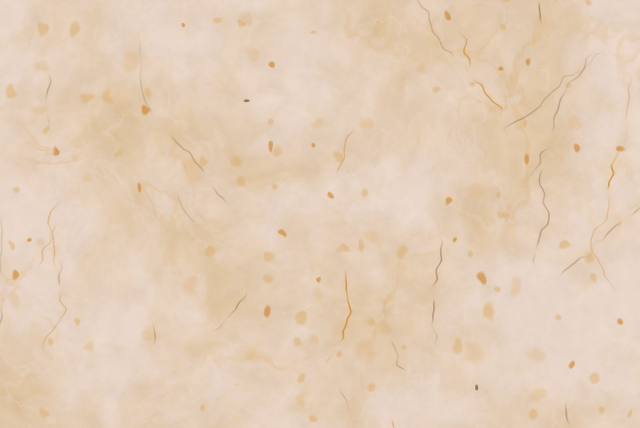
A Shadertoy shader for this texture:

```glsl
// Polished cream marble: warped fractal noise clouds a pale pink ground with tan.
// Ridged noise adds ochre webs, a jittered grid scatters rusty spots,
// and a loop of wandering lines draws the fine, mostly upright cracks.

const vec3 PALE  = vec3(0.912, 0.838, 0.785);
const vec3 TAN   = vec3(0.865, 0.752, 0.605);
const vec3 OCHRE = vec3(0.860, 0.680, 0.430);
const vec3 RUST  = vec3(0.800, 0.530, 0.200);
const vec3 CRACK = vec3(0.580, 0.470, 0.350);
const int CRACK_COUNT = 26;

float hash(vec2 p) {
    vec3 q = fract(vec3(p.xyx) * 0.1031);
    q += dot(q, q.yzx + 33.33);
    return fract((q.x + q.y) * q.z);
}

vec2 hash2(vec2 p) {
    return vec2(hash(p), hash(p + vec2(41.7, 17.3)));
}

float noise(vec2 p) {
    vec2 cell = floor(p), f = fract(p);
    f = f * f * (3.0 - 2.0 * f);
    float low  = mix(hash(cell), hash(cell + vec2(1, 0)), f.x);
    float high = mix(hash(cell + vec2(0, 1)), hash(cell + vec2(1, 1)), f.x);
    return mix(low, high, f.y);
}

// Fractal noise, scaled to stay within 0..1
float fbm(vec2 p, float gain) {
    float sum = 0.0, total = 0.0, amp = 1.0;
    for (int i = 0; i < 6; i++) {
        sum += amp * noise(p);
        total += amp;
        amp *= gain;
        p = mat2(1.6, 1.2, -1.2, 1.6) * p + 19.1;
    }
    return sum / total;
}

// Thin lines where fractal noise crosses its middle value
float web(vec2 p, float width) {
    return 1.0 - smoothstep(0.0, width, abs(fbm(p, 0.5) - 0.5));
}

// Irregular soft spots, at most one per grid cell
float spots(vec2 p, float cellSize, float share, float radius, float seed) {
    p += 0.014 * (vec2(noise(p * 45.0), noise(p * 45.0 + 70.0)) - 0.5);
    vec2 cell = floor(p / cellSize);
    vec2 rnd = hash2(cell + seed);
    vec2 center = (cell + 0.25 + 0.5 * rnd) * cellSize;
    float size = radius * mix(0.45, 1.0, hash(cell + seed + 5.0));
    vec2 stretch = vec2(1.0, mix(0.6, 1.25, rnd.x));
    float d = length((p - center) * stretch);
    float present = step(hash(cell + seed + 9.0), share);
    return present * (1.0 - smoothstep(size * 0.4, size, d));
}

// Coverage of one wandering crack in x, its stained border in y
vec2 crack(vec2 p, vec2 start, float angle, float span, float seed) {
    float c = cos(angle), s = sin(angle);
    vec2 q = mat2(c, s, -s, c) * (p - start);
    float along = q.y / span;
    float wander = 0.060 * (noise(vec2(q.y * 9.0, seed)) - 0.5)
                 + 0.018 * (noise(vec2(q.y * 45.0, seed + 7.0)) - 0.5);
    float d = abs(q.x - wander);
    float ends = smoothstep(0.0, 0.15, along) * (1.0 - smoothstep(0.8, 1.0, along));
    float breaks = smoothstep(0.25, 0.7, noise(vec2(q.y * 24.0, seed + 13.0)));
    float soft = max(0.0032, 1.0 / iResolution.y);
    float line = 1.0 - smoothstep(0.0003, 0.0003 + soft, d);
    return ends * vec2(line * breaks, exp(-d / 0.009));
}

void mainImage(out vec4 fragColor, in vec2 fragCoord) {
    vec2 p = fragCoord / iResolution.y;
    float aspect = iResolution.x / iResolution.y;

    // Clouded ground, a little warmer toward the left
    vec2 warp = vec2(fbm(p * 4.0 + 3.0, 0.5), fbm(p * 4.0 + 31.0, 0.5)) - 0.5;
    vec2 w = p + 0.18 * warp;
    float cloud = fbm(w * 3.2 + 8.0, 0.65) - 0.5;
    float mottle = fbm(w * 13.0 + 50.0, 0.6) - 0.5;
    float warmth = 0.34 + 1.7 * cloud + 1.0 * mottle + 0.16 * (0.5 - p.x / aspect);
    vec3 color = mix(PALE, TAN, clamp(warmth, 0.0, 1.1));
    color *= 1.0 + 0.07 * (fbm(p * 22.0 + 90.0, 0.7) - 0.5);

    // Ochre webs and faint pale threads
    float patches = smoothstep(0.42, 0.68, fbm(p * 3.5 + 60.0, 0.5));
    color = mix(color, OCHRE, 0.30 * patches * web(w * 6.0 + 20.0, 0.035));
    color = mix(color, PALE, 0.35 * web(w * 9.0 + 77.0, 0.025));

    // Broad stains, then small rusty spots
    color = mix(color, OCHRE, 0.28 * spots(p, 0.13, 0.30, 0.036, 3.0));
    color = mix(color, OCHRE, 0.50 * spots(p, 0.075, 0.20, 0.017, 21.0));
    color = mix(color, RUST, 0.65 * spots(p, 0.10, 0.13, 0.012, 58.0));
    color = mix(color, RUST * 0.6, 0.70 * spots(p, 0.21, 0.07, 0.010, 83.0));

    // Cracks, some of them leaning
    for (int i = 0; i < CRACK_COUNT; i++) {
        float id = float(i) * 3.7 + 1.0;
        vec2 start = hash2(vec2(id, 2.0)) * vec2(aspect, 1.1) - vec2(0.0, 0.15);
        float lean = hash(vec2(id, 5.0)) - 0.5;
        float angle = 0.3 * lean + 8.0 * lean * lean * lean;
        float span = mix(0.08, 0.38, hash(vec2(id, 8.0)));
        float strength = mix(0.20, 0.75, hash(vec2(id, 11.0)));
        vec2 mark = crack(p, start, angle, span, id);
        vec3 tint = mix(CRACK, RUST, step(0.7, hash(vec2(id, 14.0))));
        color = mix(color, OCHRE, 0.18 * strength * mark.y);
        color = mix(color, tint, strength * mark.x);
    }

    fragColor = vec4(color, 1.0);
}
```
